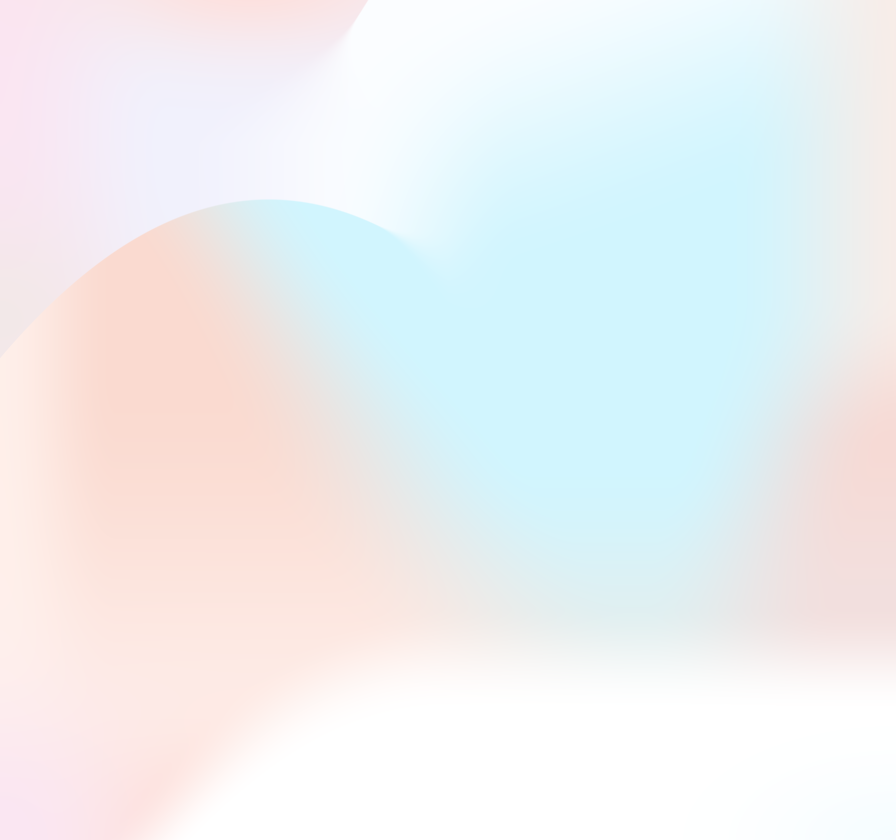
Reproduce this background procedurally as a WebGL 1 fragment shader.

```glsl
precision highp float;

uniform vec2 u_resolution;

// Soft step centred on zero, from 0 to 1 over twice the half width.
float rise(float distance, float halfWidth) {
    return smoothstep(-halfWidth, halfWidth, distance);
}

// Round falloff: 1 at the centre, fading smoothly with distance.
float glow(vec2 p, vec2 centre, vec2 radius) {
    vec2 d = (p - centre) / radius;
    return exp(-dot(d, d));
}

const vec3 CYAN = vec3(0.82, 0.96, 0.995);
const vec3 PEACH = vec3(0.98, 0.855, 0.815);
const vec3 ROSE = vec3(0.995, 0.875, 0.86);
const vec3 ORCHID = vec3(0.98, 0.90, 0.95);

// Lilac corner, cut by a fading diagonal edge from the pale sky.
vec3 skyColor(vec2 p, float pixel) {
    vec3 lilac = vec3(0.945, 0.945, 0.99);
    lilac = mix(lilac, ORCHID, 1.0 - smoothstep(0.0, 0.19, p.x));
    lilac = mix(lilac, vec3(0.95, 0.91, 0.91), glow(p, vec2(0.0, 0.62), vec2(0.13, 0.12)));
    lilac = mix(lilac, ROSE, glow(p, vec2(0.28, 1.03), vec2(0.19, 0.085)));

    float cyanAmount = (1.0 - smoothstep(0.68, 1.05, p.y - 0.4 * (p.x - 0.6)))
        * smoothstep(0.34, 0.58, p.x);
    vec3 pale = mix(vec3(0.985, 0.992, 1.0), CYAN, cyanAmount);

    float edge = max(0.411 - 0.59 * (1.0 - p.y), 0.31);
    float blur = mix(pixel, 0.12, 1.0 - smoothstep(0.82, 0.98, p.y));
    return mix(lilac, pale, rise(p.x - edge, blur));
}

// Peach slope melting into the cyan basin.
vec3 hillColor(vec2 p) {
    vec3 warm = mix(vec3(0.995, 0.925, 0.905), PEACH, smoothstep(0.12, 0.55, p.y));
    warm = mix(warm, vec3(1.0, 0.945, 0.925), 0.9 * (1.0 - smoothstep(0.0, 0.13, p.x)));
    warm = mix(warm, vec3(0.995, 0.86, 0.83), glow(p, vec2(0.23, 0.0), vec2(0.14, 0.10)));
    warm = mix(warm, ORCHID, glow(p, vec2(0.0, 0.0), vec2(0.14, 0.16)));

    float basinShade = 0.9 * (1.0 - smoothstep(0.20, 0.45, p.y));
    vec3 basin = mix(CYAN, vec3(0.90, 0.93, 0.925), basinShade);
    float slope = 0.255 + 0.63 * (0.722 - p.y);
    float blur = mix(0.16, 0.11, smoothstep(0.35, 0.70, p.y));
    return mix(warm, basin, rise(p.x - slope, blur));
}

void main() {
    vec2 p = gl_FragCoord.xy / u_resolution;
    float pixel = 1.0 / min(u_resolution.x, u_resolution.y);

    // Hill crest, crisp on the left and dissolving to the right
    float reach = min(p.x, 0.5) - 0.3;
    float crest = 0.7625 - 2.1 * reach * reach;
    float crestBlur = mix(pixel, 0.08, smoothstep(0.42, 0.56, p.x));
    vec3 color = mix(skyColor(p, pixel), hillColor(p), rise(crest - p.y, crestBlur));

    // Warm right border
    vec3 border = mix(vec3(0.95, 0.875, 0.87), vec3(0.965, 0.855, 0.835), smoothstep(0.28, 0.48, p.y));
    border = mix(border, vec3(0.975, 0.925, 0.905), smoothstep(0.47, 0.65, p.y));
    float borderStart = mix(0.72, 0.81, smoothstep(0.28, 0.65, p.y));
    color = mix(color, border, smoothstep(borderStart, borderStart + 0.22, p.x));

    // White floor with a curved left end and a cool far corner
    float bend = max(0.5 - p.x, 0.0);
    float floorTop = 0.215 - 1.9 * bend * bend;
    vec3 ground = mix(vec3(1.0), vec3(0.965, 0.99, 1.0), glow(p, vec2(1.0, 0.0), vec2(0.14, 0.08)));
    color = mix(color, ground, rise(floorTop - p.y, 0.065));

    gl_FragColor = vec4(color, 1.0);
}
```
